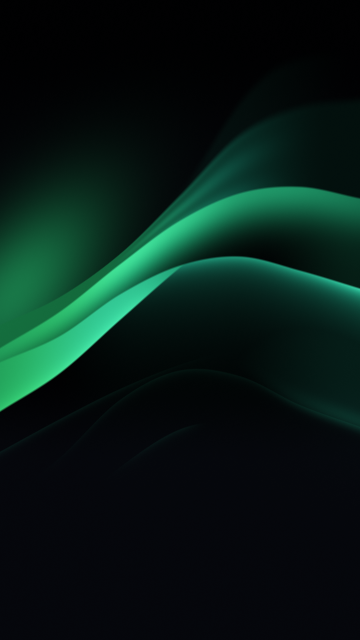
Write a Shadertoy shader that draws this background.

```glsl
// Silky green ribbons of light sweeping across a near-black backdrop.
#define NIGHT vec3(0.020, 0.026, 0.045)
#define BLACK vec3(0.002, 0.003, 0.006)
#define GLOW_CENTER vec2(0.04, 0.54)
#define GLOW_SIZE vec2(0.34, 0.16)
#define GLOW_LEVEL 0.45
#define CREST_DEPTH 0.055
#define HAZE_LEVEL 0.11
#define GREEN_TINT 0.56
#define TEAL_TINT 0.74

// Seven evenly spaced heights from the left side to the right side
const float VEIL[7]  = float[7](0.492, 0.536, 0.603, 0.694, 0.788, 0.832, 0.844);
const float CREST[7] = float[7](0.456, 0.513, 0.587, 0.655, 0.698, 0.708, 0.690);
const float FOLD[7]  = float[7](0.434, 0.475, 0.540, 0.585, 0.599, 0.577, 0.549);
const float RIM[7]   = float[7](0.357, 0.417, 0.500, 0.582, 0.655, 0.710, 0.750);
const float WISP[7]  = float[7](0.294, 0.345, 0.392, 0.430, 0.456, 0.470, 0.480);
const float DUNE[7]  = float[7](0.212, 0.285, 0.375, 0.421, 0.412, 0.367, 0.333);
const float TRACE[7] = float[7](0.120, 0.190, 0.270, 0.329, 0.345, 0.350, 0.350);
// Brightness along the crest and the fold
const float CREST_LIGHT[7] = float[7](0.62, 0.74, 0.88, 0.80, 0.62, 0.56, 0.45);
const float FOLD_LIGHT[7]  = float[7](0.64, 0.74, 0.76, 0.64, 0.62, 0.68, 0.88);

// Catmull-Rom spline through the seven values
float spline(float k[7], float x) {
    float s = clamp(x, 0.0, 0.9999) * 6.0;
    int i = int(s);
    float t = fract(s);
    float b = k[i], c = k[i + 1];
    float a = i > 0 ? k[i - 1] : 2.0 * b - c;
    float d = i < 5 ? k[i + 2] : 2.0 * c - b;
    return b + 0.5 * t * (c - a + t * (2.0 * a - 5.0 * b + 4.0 * c - d
             + t * (3.0 * (b - c) + d - a)));
}

// Green light of a given level; tint moves it toward teal
vec3 light(float level, float tint) {
    return vec3(0.17 * level + 0.17 * pow(level, 4.0), level, tint * level);
}

// Coverage below an edge
float below(float depth, float soft) {
    return smoothstep(-soft, soft, depth);
}

// Thin line with a soft lower side
float thread(float depth, float width) {
    return below(depth, 0.0015) * exp(-max(depth, 0.0) / width);
}

float hash(vec2 p) {
    return fract(sin(dot(p, vec2(12.99, 78.23))) * 43758.5);
}

void mainImage(out vec4 fragColor, in vec2 fragCoord) {
    vec2 uv = fragCoord / iResolution.xy;
    float x = uv.x, y = uv.y;
    float soft = 1.1 / iResolution.y;

    float veilY = spline(VEIL, x), crestY = spline(CREST, x);
    float foldY = spline(FOLD, x), rimY = spline(RIM, x);
    float duneY = spline(DUNE, x);

    // Backdrop and the broad glow at the left
    vec3 col = mix(BLACK, NIGHT * 0.6, smoothstep(0.93, 0.70, y));
    vec2 q = (uv - GLOW_CENTER) * vec2(1.0, 16.0 / 9.0);
    q = vec2(dot(q, vec2(0.64, 0.77)), dot(q, vec2(0.77, -0.64))) / GLOW_SIZE;
    col += light(GLOW_LEVEL * exp(-dot(q, q)), GREEN_TINT);

    // Faint outer veil, then the pleated inner veil
    float outer = veilY + 0.075 * smoothstep(0.45, 0.8, x) - y;
    float outerFade = smoothstep(0.4, 0.6, x) * smoothstep(1.0, 0.6, x);
    col += light(0.045 * below(outer, 0.012) * outerFade, TEAL_TINT);
    float veilDepth = veilY - y;
    float v = veilDepth / max(veilY - crestY, 0.01);
    float pleat = 0.5 + 0.5 * sin(v * 11.0 + 4.0 * x);
    float veilLevel = mix(0.43, 0.065, smoothstep(0.36, 0.92, x));
    float middle = smoothstep(0.3, 0.5, x) * smoothstep(0.9, 0.6, x);
    veilLevel *= 1.0 + middle * (0.3 * pleat - 0.2 + 0.3 * v);
    float veilSoft = soft + 0.008 * smoothstep(0.3, 0.8, x);
    col = mix(col, light(veilLevel, mix(GREEN_TINT, 0.82, smoothstep(0.2, 0.7, x))),
              below(veilDepth, veilSoft) * 0.93);

    // Upper ribbon, brightest along its crest
    float crestDepth = crestY - y;
    float falloff = max(crestDepth, 0.0) / CREST_DEPTH;
    float crestLevel = spline(CREST_LIGHT, x) * exp(-falloff * falloff);
    crestLevel += 0.11 * smoothstep(0.7, 1.0, x) * below(crestDepth - 0.06, 0.05);
    float crestTint = mix(GREEN_TINT, 0.68, smoothstep(0.1, 0.4, x));
    col = mix(col, BLACK + light(crestLevel, crestTint), below(crestDepth, soft * 1.4));

    // Dark body under the fold, with a teal sheen and a haze at the right
    float foldDepth = foldY - y;
    float d = max(foldDepth, 0.0);
    float foldLight = spline(FOLD_LIGHT, x);
    float sheen = foldLight * (0.57 * exp(-d / 0.012) + 0.43 * exp(-d / 0.070));
    sheen *= smoothstep(0.15, 0.62, x);
    float haze = HAZE_LEVEL * smoothstep(0.5, 1.0, x) * below(y - duneY, 0.025);
    vec3 body = mix(NIGHT, BLACK, smoothstep(0.27, 0.42, y));
    body += light(max(sheen, haze), TEAL_TINT + 0.05);

    // Lower ribbon, bounded by a shining rim
    float rimDepth = y - rimY;
    float silk = foldLight + 0.16 * exp(-max(rimDepth, 0.0) / 0.018) * smoothstep(0.5, 0.35, x);
    float silkTint = mix(GREEN_TINT, 0.74, smoothstep(0.0, 0.32, x));
    body = mix(body, light(silk, silkTint), below(rimDepth, soft * 1.5));
    col = mix(col, body, below(foldDepth, soft * 1.3));

    // Dim threads in the lower dark
    float wisp = thread(spline(WISP, x) - y, 0.005) * smoothstep(0.65, 0.2, x);
    float dune = thread(duneY - y, 0.006) * smoothstep(0.08, 0.35, x);
    float trace = thread(spline(TRACE, x) - y, 0.006)
                * smoothstep(0.28, 0.46, x) * smoothstep(0.58, 0.5, x);
    float ember = exp(-pow((y - duneY - 0.006) / 0.014, 2.0)) * smoothstep(0.68, 1.0, x);
    col += light(0.08 * wisp + 0.06 * dune + 0.07 * trace + 0.10 * ember, TEAL_TINT);

    // Fine grain against banding
    col += (hash(fragCoord) - 0.5) / 255.0;
    fragColor = vec4(clamp(col, 0.0, 1.0), 1.0);
}
```
